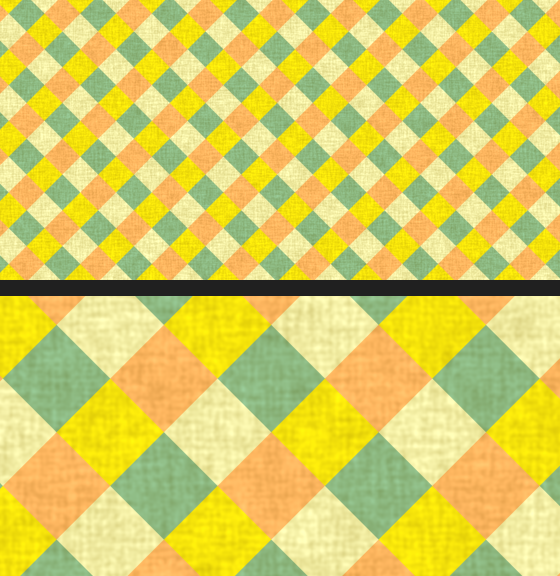
Top: the whole. Bottom: its middle third, enlarged.
Give the GLSL for this pattern, as a Shadertoy shader.

```glsl
// Diagonal four-colour check printed on woven linen.
// Two rotated axes alternate independently and pick the colour of each square;
// stretched gradient noise adds the crossing threads, grain and soft mottling.

// Random unit gradient for a lattice point
vec2 gradientAt(vec2 cell) {
    vec3 h = fract(cell.xyx * vec3(0.1031, 0.1030, 0.0973));
    h += dot(h, h.yzx + 33.33);
    float angle = 6.2832 * fract((h.x + h.y) * h.z);
    return vec2(cos(angle), sin(angle));
}

float gradientNoise(vec2 p) {
    vec2 i = floor(p), f = fract(p);
    vec2 u = f * f * f * (f * (f * 6.0 - 15.0) + 10.0);
    vec2 e = vec2(0.0, 1.0);
    float low = mix(dot(gradientAt(i), f),
                    dot(gradientAt(i + e.yx), f - e.yx), u.x);
    float high = mix(dot(gradientAt(i + e), f - e),
                     dot(gradientAt(i + 1.0), f - 1.0), u.x);
    return mix(low, high, u.y);
}

// Signed brightness of the cloth, centred on zero
float linen(vec2 p) {
    float weft = gradientNoise(p * vec2(24.0, 137.0) + 3.7);
    float warp = gradientNoise(p.yx * vec2(24.0, 137.0) + 51.3);
    float grain = gradientNoise(p * 151.0 + 17.1);
    float mottle = gradientNoise(p * 13.0 + 8.4);
    return 0.085 * (weft + warp) + 0.07 * grain + 0.035 * mottle;
}

void mainImage(out vec4 fragColor, in vec2 fragCoord) {
    vec2 uv = fragCoord / iResolution.y;

    // One repeat spans two squares along each diagonal axis
    vec2 p = (uv - vec2(0.095, 0.9518)) / 0.2556;
    vec2 diagonal = 2.0 * vec2(p.x + p.y, p.x - p.y);

    // 0 on even squares, 1 on odd ones, with smoothed edges
    float edge = 8.0 / iResolution.y;
    vec2 odd = smoothstep(0.5 - edge, 0.5 + edge, abs(mod(diagonal + 1.0, 2.0) - 1.0));

    vec3 green = vec3(0.55, 0.72, 0.50);
    vec3 cream = vec3(0.95, 0.93, 0.64);
    vec3 yellow = vec3(0.96, 0.89, 0.04);
    vec3 orange = vec3(0.99, 0.71, 0.37);
    vec3 color = mix(mix(green, cream, odd.x), mix(yellow, orange, odd.x), odd.y);

    // Threads shade blue more, so the dark ones look warm
    color *= 1.0 + linen(uv) * vec3(0.85, 1.0, 1.8);
    fragColor = vec4(clamp(color, 0.0, 1.0), 1.0);
}
```
